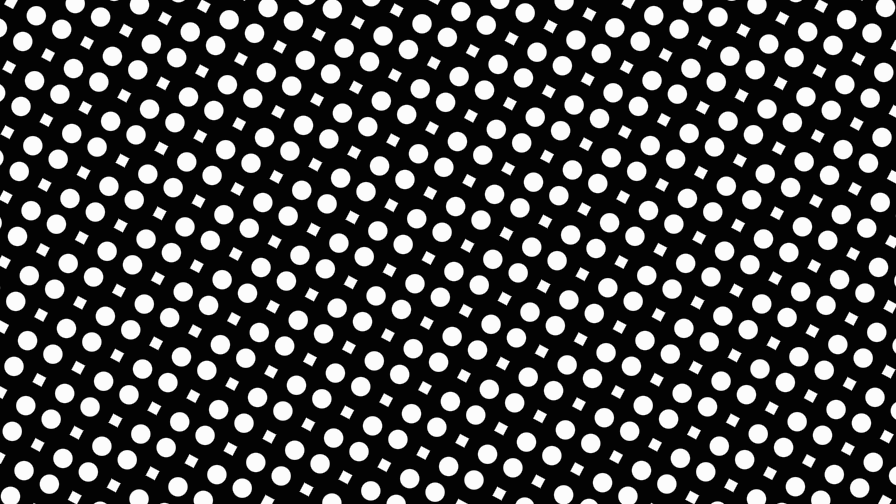
A WebGL 1 fragment shader for this pattern:

```glsl
precision highp float;

uniform vec2 u_resolution;

// Lengths are fractions of the canvas height.
const vec2 STEP_I = vec2(0.05032, -0.02685);
const vec2 STEP_J = vec2(0.02690, 0.05104);
const vec2 ANCHOR = vec2(0.9275, 0.5123);
const float DOT_RADIUS = 0.0192;
const float SQUARE_HALF = 0.0101;
const vec3 INK = vec3(0.01);
const vec3 PAPER = vec3(0.99);

// Coordinates of p in the basis (a, b)
vec2 toLattice(vec2 p, vec2 a, vec2 b) {
  float area = a.x * b.y - a.y * b.x;
  return vec2(p.x * b.y - p.y * b.x, a.x * p.y - a.y * p.x) / area;
}

float circleDistance(vec2 p, float radius) {
  return length(p) - radius;
}

float squareDistance(vec2 p, float halfSide) {
  vec2 q = abs(p) - halfSide;
  return length(max(q, 0.0)) + min(max(q.x, q.y), 0.0);
}

// Express p in a frame whose x axis points along the given direction
vec2 alignTo(vec2 p, vec2 direction) {
  vec2 axis = normalize(direction);
  return vec2(dot(p, axis), dot(p, vec2(-axis.y, axis.x)));
}

float coverage(float distanceToEdge, float softness) {
  return clamp(0.5 - distanceToEdge / softness, 0.0, 1.0);
}

void main() {
  vec2 p = gl_FragCoord.xy / u_resolution.y - ANCHOR;

  // Nearest lattice site and the offset from its centre
  vec2 site = floor(toLattice(p, STEP_I, STEP_J) + 0.5);
  vec2 local = p - site.x * STEP_I - site.y * STEP_J;

  // Every third diagonal carries small squares, the others carry dots
  float diagonal = mod(site.x - site.y + 0.5, 3.0);
  float d = diagonal < 1.0
    ? squareDistance(alignTo(local, STEP_I), SQUARE_HALF)
    : circleDistance(local, DOT_RADIUS);

  float softness = 1.2 / u_resolution.y;
  gl_FragColor = vec4(mix(INK, PAPER, coverage(d, softness)), 1.0);
}
```
